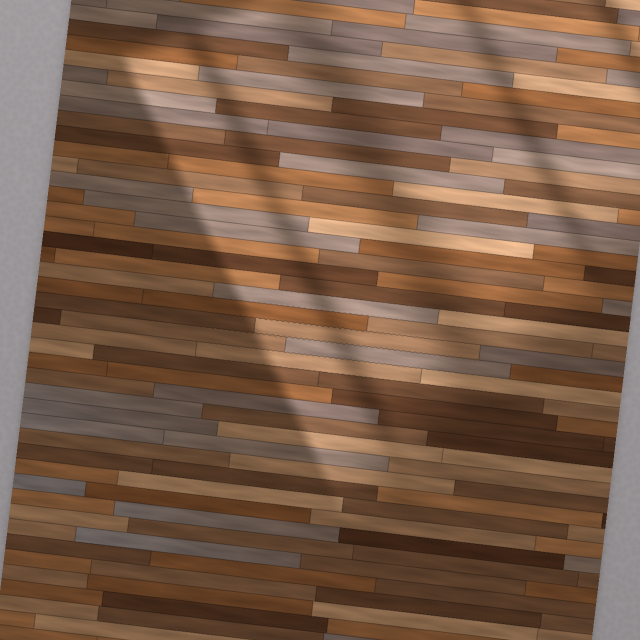
Give the GLSL for this texture, as a Shadertoy shader.

```glsl
// A tilted panel of narrow wooden strips on a plaster wall, crossed by window light.
// Strips come from rows with random shifts; grain is layered sines over cellular
// mottling; the light is a slanted wedge cut by soft shadow bars.

const float TILT = 0.12;
const float ROWS = 42.0;           // strips per canvas height
const float STRIP_LENGTH = 0.354;
const vec2 PANEL_SIDES = vec2(-0.009, 0.918);

const vec3 DARK_WOOD = vec3(0.23, 0.135, 0.08);
const vec3 PALE_WOOD = vec3(0.55, 0.42, 0.305);
const vec3 OCHRE_WOOD = vec3(0.45, 0.28, 0.15);
const vec3 GREY_WOOD = vec3(0.39, 0.34, 0.315);
const vec3 COOL_SHEEN = vec3(0.47, 0.47, 0.49);
const vec3 WALL = vec3(0.61, 0.59, 0.60);
const vec3 SUN_GAIN = vec3(1.62, 1.67, 1.78);

float hash(vec2 p) {
    vec3 q = fract(p.xyx * 0.1031);
    q += dot(q, q.yzx + 33.33);
    return fract((q.x + q.y) * q.z);
}

// Distance to the nearest jittered cell point
float cellular(vec2 p) {
    vec2 cell = floor(p);
    float nearest = 2.0;
    for (int j = -1; j <= 1; j++) {
        for (int i = -1; i <= 1; i++) {
            vec2 c = cell + vec2(i, j);
            vec2 point = c + vec2(hash(c), hash(c + 57.0));
            nearest = min(nearest, length(point - p));
        }
    }
    return nearest;
}

// Long fibres: sines of rising frequency, each bent by a slower wave
float grain(vec2 p, float seed) {
    float sum = 0.0, weight = 0.5;
    vec2 freq = vec2(9.0, 190.0);
    for (int i = 0; i < 4; i++) {
        float bend = 1.6 * sin(p.x * freq.x * 1.7 + seed * 31.0);
        sum += weight * sin(p.y * freq.y + p.x * freq.x + bend + seed * 50.0);
        freq *= vec2(1.8, 1.7);
        weight *= 0.65;
    }
    return sum;
}

float bar(float x, float centre, float width) {
    float d = (x - centre) / width;
    return exp(-d * d);
}

// Slanted wedge of sun with soft window-bar shadows
float sunlight(vec2 uv) {
    float depth = 1.0 - uv.y;
    float across = uv.x - 0.484 * depth - 0.143;
    float lit = smoothstep(-0.008, 0.02, across);
    lit *= smoothstep(-0.04, 0.2, 0.78 - 0.85 * (uv.x - 0.586) - depth);
    lit *= smoothstep(0.03, 0.08, depth + 0.4 * (uv.x - 0.28));
    lit *= 1.0 - 0.7 * bar(across, 0.132, 0.022);
    lit *= 1.0 - 0.75 * bar(across, 0.315, 0.05);
    lit *= 1.0 - 0.65 * bar(across, 0.582, 0.022);
    lit *= 1.0 - 0.65 * bar(across, 0.80, 0.022);
    return lit;
}

vec3 woodStrips(vec2 p, vec2 uv) {
    // Rows near the middle have finely notched seams
    float notched = bar(p.y, 0.53, 0.05) * bar(p.x, 0.45, 0.22);
    float rowPos = (p.y + 0.0009 * notched * sin(p.x * 700.0)) * ROWS;
    float row = floor(rowPos);
    float along = p.x / STRIP_LENGTH + hash(vec2(row, 7.0));
    vec2 id = vec2(floor(along), row);

    // Colour of each strip
    float tone = hash(id + 11.0), kind = hash(id + 83.0);
    vec3 wood = mix(DARK_WOOD, PALE_WOOD, tone);
    wood = mix(wood, OCHRE_WOOD, 0.65 * step(0.72, kind));
    float greyness = step(kind, 0.24);
    wood = mix(wood, GREY_WOOD, 0.7 * greyness);
    float lowerLeft = smoothstep(0.75, 0.1, uv.x + uv.y);
    wood = mix(wood, COOL_SHEEN, 0.65 * greyness * lowerLeft);

    // Fibres and blotches
    float mottle = cellular(p * vec2(13.0, 58.0) + kind * 40.0);
    wood *= 1.0 + 0.065 * grain(p, tone) + 0.16 * (mottle - 0.5);

    // Thin dark seams between strips
    vec2 f = fract(vec2(along, rowPos));
    vec2 edge = min(f, 1.0 - f) * vec2(STRIP_LENGTH, 1.0 / ROWS);
    float seam = 1.0 - smoothstep(0.0, 0.0014, min(edge.x, edge.y));
    return wood * (1.0 - 0.3 * seam);
}

vec3 scene(vec2 uv) {
    float c = cos(TILT), s = sin(TILT);
    vec2 p = vec2(c * uv.x - s * uv.y, s * uv.x + c * uv.y);
    float outside = max(PANEL_SIDES.x - p.x, p.x - PANEL_SIDES.y);
    if (outside < 0.0) {
        return woodStrips(p, uv) * mix(vec3(1.0), SUN_GAIN, sunlight(uv));
    }
    float plaster = 0.94 + 0.1 * uv.y + 0.05 * (cellular(uv * 110.0) - 0.5);
    return WALL * plaster * (1.0 - 0.12 * exp(-outside * 180.0));
}

void mainImage(out vec4 fragColor, in vec2 fragCoord) {
    // Average four samples for smooth edges
    vec3 colour = vec3(0.0);
    for (int i = 0; i < 4; i++) {
        vec2 shift = vec2(i % 2, i / 2) * 0.5 - 0.25;
        colour += scene((fragCoord + shift) / iResolution.y);
    }
    fragColor = vec4(colour * 0.25, 1.0);
}
```
